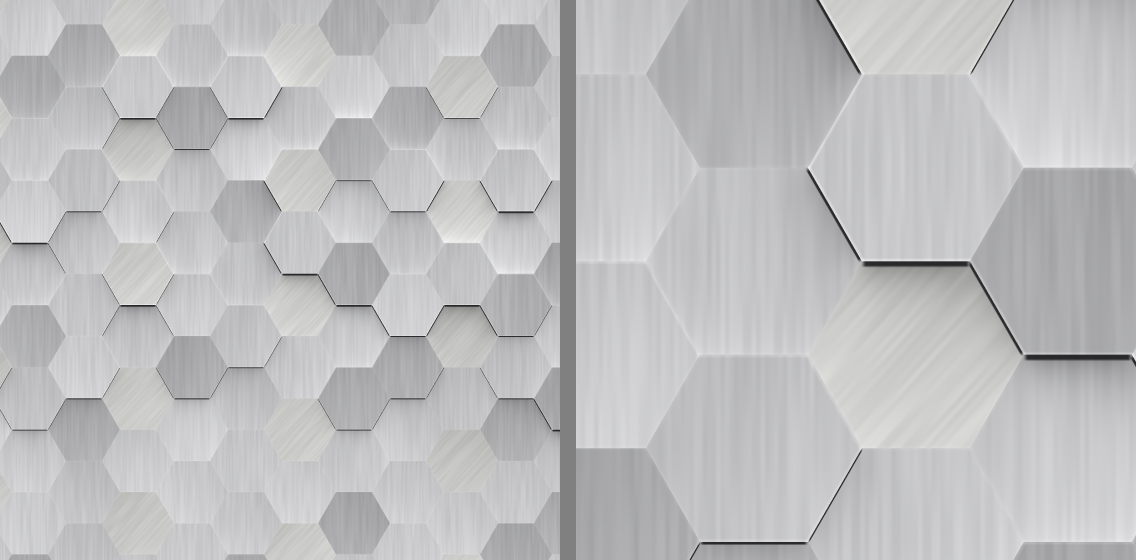
Left, the full canvas; right, a detail of the centre.
This pattern is drawn by a three.js fragment shader. Its source:

```glsl
// Brushed metal hexagon tiles set at different depths, with soft shadows under the raised ones.
#define ROWS 8.98                     // tile heights per canvas
#define ORIGIN vec2(0.48, 0.59)       // centre of tile (0,0), in tile heights
#define RELIEF_BAND vec2(0.27, 0.90)  // canvas heights between which tiles are raised
#define LIGHT_TONE vec2(0.745, 0.815) // range of the pale tiles
#define DARK_TONE 0.675
#define DARK_CHANCE 0.55
#define GRAIN 0.075
#define GAP_WIDTH 0.036               // dark line under the tallest tiles
#define SHADOW 0.34
#define GLOW 0.09
#define SAMPLES 3

varying vec2 vUv;

const vec2 PITCH = vec2(1.7320508, 1.0);
const vec2 STEP = 0.5 * PITCH;

float hash(vec2 p) {
  vec3 a = fract(p.xyx * 0.1031);
  a += dot(a, a.yzx + 33.33);
  return fract((a.x + a.y) * a.z);
}

float noise(vec2 p) {
  vec2 i = floor(p), f = fract(p);
  f = f * f * (3.0 - 2.0 * f);
  return mix(mix(hash(i), hash(i + vec2(1.0, 0.0)), f.x),
             mix(hash(i + vec2(0.0, 1.0)), hash(i + 1.0), f.x), f.y);
}

// Centre of the flat-topped hexagon that holds p
vec2 hexCentre(vec2 p) {
  vec2 a = floor(p / PITCH + 0.5) * PITCH;
  vec2 b = (floor(p / PITCH) + 0.5) * PITCH;
  return distance(p, a) < distance(p, b) ? a : b;
}

// Three depth levels, flat outside the band
float tileLevel(vec2 id) {
  float y = (id.y * STEP.y + ORIGIN.y) / ROWS;
  float inBand = step(RELIEF_BAND.x, y) * step(y, RELIEF_BAND.y);
  return inBand * floor(hash(id + 71.0) * 3.0) * 0.5;
}

// Fine streaks running along y
float brushed(vec2 q, vec2 seed) {
  float fine = noise(q * vec2(42.0, 2.2) + seed * 17.0);
  float broad = noise(q * vec2(13.0, 1.1) + seed * 29.0);
  return 0.65 * fine + 0.35 * broad - 0.5;
}

vec3 tileColour(vec2 q, vec2 id) {
  float chosen = step(2.0, mod(id.y - id.x + 0.5, 4.0));
  float third = step(2.0, mod(id.x + 0.5, 3.0));
  float slanted = chosen * third;
  float dark = chosen * (1.0 - third) * step(hash(id + 13.0), DARK_CHANCE);

  float tone = mix(LIGHT_TONE.x, LIGHT_TONE.y, hash(id + 5.0));
  tone = mix(tone, DARK_TONE + 0.03 * (hash(id + 3.0) - 0.5), dark);

  // Broad sheen
  vec2 slope = vec2(hash(id + 37.0) - 0.5, -0.3 - 0.5 * hash(id + 41.0));
  tone += 0.08 * dot(q, slope);

  // Brush direction
  vec2 turned = mat2(0.74, 0.67, -0.67, 0.74) * q;
  tone += GRAIN * brushed(slanted > 0.5 ? turned : q, id);
  return tone + mix(vec3(-0.003, -0.002, 0.008), vec3(0.004, 0.004, -0.006), slanted);
}

vec3 wall(vec2 uv) {
  vec2 p = uv * ROWS - ORIGIN;
  vec2 centre = hexCentre(p);
  vec2 q = p - centre;
  vec2 id = floor(centre / STEP + 0.5);
  float level = tileLevel(id);
  vec3 colour = tileColour(q, id);
  float shade = 1.0, gap = 0.0, light = 0.0;

  // Shadow, gap and glint along each of the six sides
  for (int i = 0; i < 6; i++) {
    float angle = radians(30.0 + 60.0 * float(i));
    vec2 n = vec2(cos(angle), sin(angle));
    float drop = tileLevel(id + floor(n / STEP + 0.5)) - level;
    float d = 0.5 - dot(q, n);
    float along = abs(dot(q, vec2(-n.y, n.x)));
    float above = max(n.y, 0.0), below = max(-n.y, 0.0);
    float over = max(drop, 0.0), under = max(-drop, 0.0);

    float taper = 1.0 - 0.6 * smoothstep(0.16, 0.34, along);
    shade *= 1.0 - SHADOW * over * above * taper * exp(-d / 0.12);
    float width = GAP_WIDTH * over * above + 0.0001;
    float ends = 1.0 - smoothstep(0.265, 0.295, along);
    gap = max(gap, (1.0 - smoothstep(0.55 * width, width, d)) * ends * step(0.01, over * above));
    light += GLOW * over * below * exp(-d / 0.13);
    light += (0.07 * under + 0.012) * (1.0 - smoothstep(0.006, 0.02, d));
  }
  return mix(colour * shade + light, vec3(0.13, 0.13, 0.14), 0.93 * gap);
}

void main() {
  // Average a small grid of samples to smooth the edges
  vec2 footprint = fwidth(vUv);
  vec3 sum = vec3(0.0);
  for (int i = 0; i < SAMPLES; i++) {
    for (int j = 0; j < SAMPLES; j++) {
      vec2 offset = (vec2(float(i), float(j)) + 0.5) / float(SAMPLES) - 0.5;
      sum += wall(vUv + offset * footprint);
    }
  }
  gl_FragColor = vec4(sum / float(SAMPLES * SAMPLES), 1.0);
}
```
